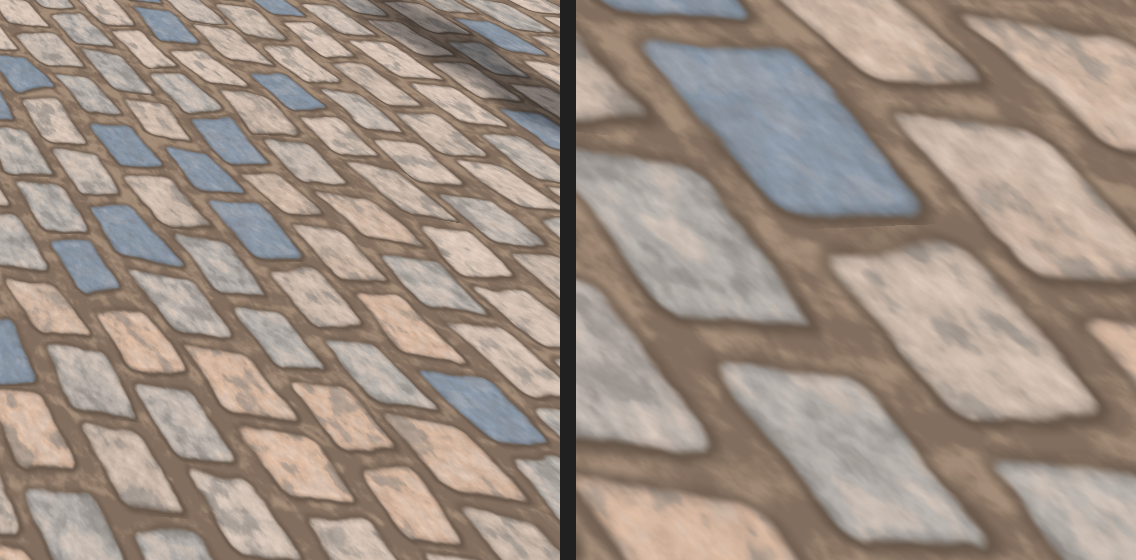
Left: the whole. Right: its middle third, enlarged.
Give the GLSL for this texture, as a three.js fragment shader.

```glsl
// Worn cobblestone paving seen in perspective, with staggered diagonal courses and earthy joints.
varying vec2 vUv;

// Perspective and layout, in canvas units measured from the top left
const vec2 VANISH = vec2(-0.694, -0.898);
const float COURSE_WIDTH = 0.0856;
const float COURSE_SHIFT = 0.25;
const float ROW_SCALE = 28.9;
const float ROW_TILT = 0.07;
const float ROW_SHIFT = 0.58;
const float STAGGER = 0.38;

// Stone shape, in cell units
const vec2 HALF_SIZE = vec2(0.405, 0.435);
const float CORNER = 0.09;
const float SKEW = 0.20;
const float EDGE_WEAR = 0.09;
const float SOFTNESS = 0.025;
const float BLUE_SHARE = 0.13;

// Colours
const vec3 TAN = vec3(0.77, 0.70, 0.645);
const vec3 PALE = vec3(0.85, 0.775, 0.72);
const vec3 GREY = vec3(0.69, 0.675, 0.66);
const vec3 BLUE = vec3(0.51, 0.57, 0.64);
const vec3 ORANGE = vec3(0.85, 0.71, 0.61);
const vec3 FLECK = vec3(0.54, 0.52, 0.50);
const vec3 EARTH = vec3(0.51, 0.43, 0.37);
const vec3 SAND = vec3(0.64, 0.55, 0.47);
const vec3 CREVICE = vec3(0.39, 0.33, 0.28);

float hash(vec2 p) {
  return fract(sin(dot(p, vec2(127.1, 311.7))) * 43758.5453);
}

float noise(vec2 p) {
  vec2 i = floor(p), f = fract(p);
  f = f * f * (3.0 - 2.0 * f);
  return mix(mix(hash(i), hash(i + vec2(1.0, 0.0)), f.x),
             mix(hash(i + vec2(0.0, 1.0)), hash(i + vec2(1.0, 1.0)), f.x), f.y);
}

float fbm(vec2 p) {
  float sum = 0.0, amp = 0.5;
  for (int i = 0; i < 4; i++) {
    sum += amp * noise(p);
    p = mat2(1.6, 1.2, -1.2, 1.6) * p + 7.3;
    amp *= 0.5;
  }
  return sum / 0.9375;
}

// Courses converge up and left; rows shrink with distance
vec2 groundCoords(vec2 p) {
  float depth = p.y - VANISH.y;
  float rowDepth = depth - ROW_TILT * (p.x - 0.5);
  return vec2((p.x - VANISH.x) / (COURSE_WIDTH * depth) + COURSE_SHIFT,
              -ROW_SCALE / sqrt(rowDepth));
}

// Signed distance to a skewed, worn, rounded block
float stoneDistance(vec2 q, vec2 id, vec2 ground) {
  vec2 jitter = vec2(hash(id + 3.1), hash(id + 8.7)) - 0.5;
  vec2 skew = SKEW * (vec2(hash(id + 14.2), hash(id + 21.9)) - 0.5);
  q += 0.05 * jitter + skew * q.yx;
  vec2 size = HALF_SIZE - 0.07 * vec2(hash(id + 31.4), hash(id + 42.6));
  vec2 e = abs(q) - size + CORNER;
  float box = length(max(e, 0.0)) + min(max(e.x, e.y), 0.0) - CORNER;
  return box + EDGE_WEAR * (fbm(ground * 4.0) - 0.5);
}

vec3 stoneColor(vec2 id, vec2 ground, float nearness) {
  float pick = hash(id + 51.3);
  float mottle = fbm(ground * vec2(6.0, 5.0) + 10.0 * pick);
  float grain = fbm(ground * vec2(15.0, 13.0));
  vec3 color = mix(TAN, PALE, hash(id + 63.8));
  color = mix(color, GREY, 0.9 * smoothstep(0.35, 0.75, hash(id + 77.5)));
  float warm = step(0.72, pick) * smoothstep(0.1, 0.7, nearness);
  color = mix(color, ORANGE, 0.85 * warm);
  float blue = step(pick, BLUE_SHARE);
  color = mix(color, BLUE, 0.9 * blue);
  // Dark flecks and pale worn patches, quieter on the smooth blue slabs
  float wear = mix(1.0, 0.3, blue);
  color = mix(color, FLECK, 0.55 * wear * smoothstep(0.5, 0.72, mottle));
  color = mix(color, PALE, 0.55 * wear * smoothstep(0.5, 0.3, mottle));
  return color * (0.90 + 0.20 * grain);
}

void main() {
  vec2 p = vec2(vUv.x, 1.0 - vUv.y);
  vec2 ground = groundCoords(p);

  // Irregular courses
  vec2 warp = vec2(noise(ground * 0.9), noise(ground * 0.9 + 37.0)) - 0.5;
  vec2 cell = ground + 0.22 * warp;
  cell.y += ROW_SHIFT - STAGGER * floor(cell.x);
  vec2 id = floor(cell);
  vec2 q = fract(cell) - 0.5;
  float d = stoneDistance(q, id, ground);

  // Joints: earth and sand, darkest against the stones
  float dirt = fbm(ground * 7.0 + 19.0);
  vec3 joint = mix(EARTH, SAND, smoothstep(0.35, 0.75, dirt + 0.25 * (0.5 - p.y)));
  float crevice = 1.0 - smoothstep(0.01, 0.09, d);
  joint = mix(joint, CREVICE, crevice * (0.55 + 0.35 * smoothstep(-0.2, 0.4, q.y)));

  // Stones with soiled rims
  vec3 stone = stoneColor(id, ground, p.y);
  stone *= mix(0.86, 1.0, smoothstep(0.0, 0.07, -d));
  vec3 color = mix(stone, joint, smoothstep(-SOFTNESS, SOFTNESS, d));

  // Soft cast shadow across the far corner
  float across = p.y - 0.58 * (p.x - 0.66) + 0.02 * (noise(p * 14.0) - 0.5);
  float shadow = smoothstep(0.065, 0.025, abs(across)) * smoothstep(0.56, 0.74, p.x);
  color *= mix(vec3(1.0), vec3(0.60, 0.61, 0.63), shadow);

  gl_FragColor = vec4(color, 1.0);
}
```
